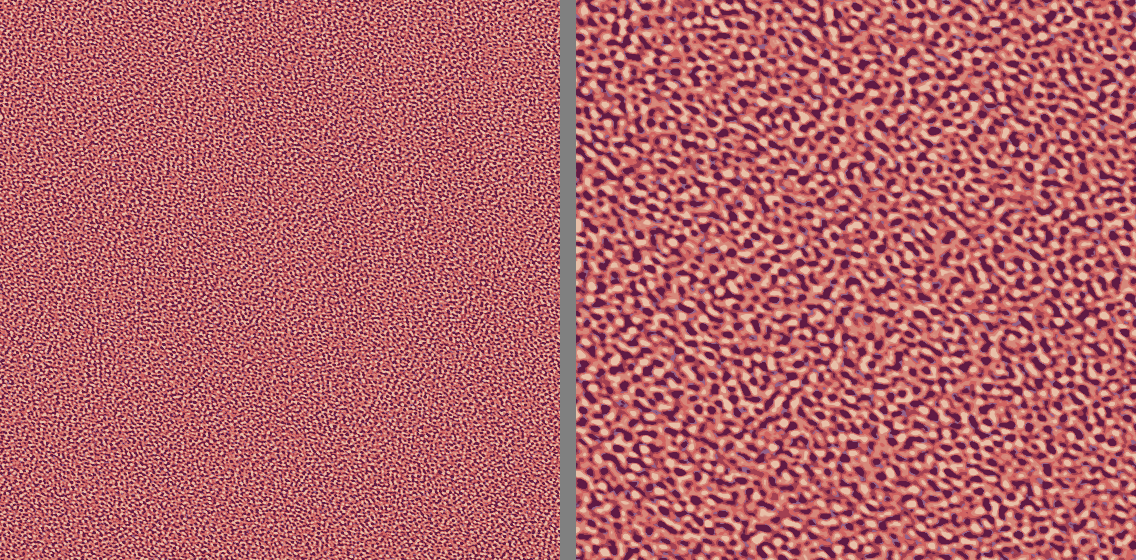
Left: the whole. Right: its middle third, enlarged.
Give the GLSL for this texture, as a three.js fragment shader.

```glsl
// Rose boucle cloth: tiny curled flecks from plum to cream with very faint vertical streaks.
varying vec2 vUv;

// Sineless hash: three random values per lattice cell.
vec3 hash3(vec2 cell) {
  vec3 p = fract(cell.xyx * vec3(0.1031, 0.1030, 0.0973));
  p += dot(p, p.yxz + 33.33);
  return fract((p.xxy + p.yzz) * p.zyx);
}

// Scattered curls: each a spot with an opposite rim, so broad areas stay even.
float curls(vec2 p) {
  vec2 cell = floor(p);
  float sum = 0.0;
  for (int j = -1; j <= 1; j++) {
    for (int i = -1; i <= 1; i++) {
      vec2 id = cell + vec2(float(i), float(j));
      vec3 rnd = hash3(id + 700.0);
      vec2 d = p - id - rnd.xy;
      float r2 = min(dot(d, d), 1.0);
      float height = rnd.z - 0.5 + (rnd.z < 0.5 ? -0.5 : 0.5);
      sum += height * (1.0 - r2) * (1.0 - r2) * (1.0 - 4.0 * r2);
    }
  }
  return sum;
}

// Two crossed layers of curls fill each other's gaps; result is spread evenly over 0 to 1.
float fleece(vec2 p, float shift) {
  float n = curls(p) + curls(mat2(0.96, 0.28, -0.28, 0.96) * p + 431.7) + shift;
  return 1.0 / (1.0 + exp(-3.04 * n));
}

float softStep(float edge, float x) {
  return smoothstep(edge - 0.045, edge + 0.045, x);
}

void main() {
  // Fleck axes: long side falls gently to the right.
  vec2 along = vec2(0.906, -0.423);
  vec2 across = vec2(0.423, 0.906);
  vec2 p = vec2(dot(vUv, along) * 138.0, dot(vUv, across) * 186.0);

  // Fine flecks, shifted slightly by vertical streaks.
  float streak = curls(vUv * vec2(9.0, 2.0) + 41.0);
  float tone = fleece(p, 0.02 * streak);
  float tint = fleece(p + 1300.0, 0.0);

  vec3 plum = vec3(0.38, 0.10, 0.265);
  vec3 wine = vec3(0.64, 0.25, 0.32);
  vec3 mauve = vec3(0.58, 0.38, 0.54);
  vec3 red = vec3(0.82, 0.39, 0.38);
  vec3 salmon = vec3(0.84, 0.53, 0.48);
  vec3 cream = vec3(0.91, 0.75, 0.66);

  // Dark to light by share; a few of the mid darks turn mauve.
  vec3 color = mix(plum, mix(wine, mauve, softStep(0.82, tint)), softStep(0.20, tone));
  color = mix(color, red, softStep(0.42, tone));
  color = mix(color, salmon, softStep(0.64, tone));
  color = mix(color, cream, softStep(0.87, tone));
  gl_FragColor = vec4(color, 1.0);
}
```
